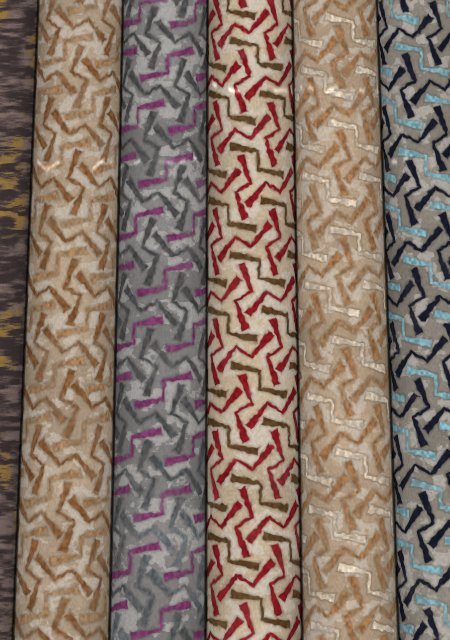
Give the GLSL for this pattern, as a WebGL 1 fragment shader.

```glsl
precision highp float;
uniform vec2 u_resolution;

#define ROLL_WIDTH 0.1322
#define FIRST_EDGE 0.060
#define VANISH_X 0.345
#define SPREAD 0.14
#define MOTIF 0.0934
#define CURVE 1.86
#define THIN 0.023
#define THICK 0.060
#define BEND vec2(0.5, 0.145)
#define TIP vec2(0.045, 0.23)
#define WEAR 0.35

float hash(vec2 p) {
  vec3 q = fract(p.xyx * 0.1031);
  q += dot(q, q.yzx + 33.33);
  return fract((q.x + q.y) * q.z);
}

float noise(vec2 p) {
  vec2 i = floor(p), f = fract(p);
  f = f * f * (3.0 - 2.0 * f);
  return mix(mix(hash(i), hash(i + vec2(1.0, 0.0)), f.x),
             mix(hash(i + vec2(0.0, 1.0)), hash(i + 1.0), f.x), f.y);
}

float fbm(vec2 p) {
  float sum = 0.0, amp = 0.5;
  for (int i = 0; i < 4; i++) {
    sum += amp * noise(p);
    p = p * 2.07 + 17.3;
    amp *= 0.5;
  }
  return sum / 0.9375;
}

// Offset from the nearest point of a triangular lattice with unit spacing
vec2 hexCell(vec2 p) {
  vec2 r = vec2(1.0, 1.7320508);
  vec2 a = mod(p, r) - 0.5 * r;
  vec2 b = mod(p - 0.5 * r, r) - 0.5 * r;
  return dot(a, a) < dot(b, b) ? a : b;
}

// Half of a Z stroke: a thin link on the cell border and a flared blade
float strokeDist(vec2 p) {
  vec2 axis = TIP - BEND;
  float len = length(axis);
  axis /= len;
  vec2 q = p - BEND;
  float along = dot(q, axis);
  float across = abs(dot(q, vec2(-axis.y, axis.x)));
  float blade = max(across - mix(THIN, THICK, clamp(along / len, 0.0, 1.0)),
                    abs(along - 0.5 * len) - 0.5 * len - 0.01);
  float link = length(vec2(p.x - BEND.x, max(abs(p.y) - BEND.y, 0.0))) - THIN;
  return min(blade, link);
}

// Distance to the level strokes (x) and to the slanted strokes (y)
vec2 pinwheel(vec2 p) {
  vec2 d = vec2(1.0);
  mat2 turn = mat2(0.5, 0.8660254, -0.8660254, 0.5);
  for (int k = 0; k < 6; k++) {
    float s = strokeDist(p);
    if (k == 0 || k == 3) d.x = min(d.x, s);
    else d.y = min(d.y, s);
    p = turn * p;
  }
  return d;
}

// Ground, level stroke and slanted stroke colours of each roll
void palette(float roll, out vec3 ground, out vec3 level, out vec3 slant) {
  ground = vec3(0.66, 0.58, 0.49); level = vec3(0.60, 0.46, 0.32); slant = vec3(0.49, 0.33, 0.20);
  if (roll > 0.5) { ground = vec3(0.49, 0.48, 0.475); level = vec3(0.46, 0.21, 0.38); slant = vec3(0.29, 0.29, 0.29); }
  if (roll > 1.5) { ground = vec3(0.73, 0.66, 0.56); level = vec3(0.34, 0.24, 0.14); slant = vec3(0.50, 0.09, 0.12); }
  if (roll > 2.5) { ground = vec3(0.69, 0.60, 0.50); level = vec3(0.80, 0.74, 0.66); slant = vec3(0.60, 0.43, 0.28); }
  if (roll > 3.5) { ground = vec3(0.53, 0.50, 0.46); level = vec3(0.46, 0.63, 0.67); slant = vec3(0.09, 0.10, 0.15); }
}

void main() {
  vec2 pos = gl_FragCoord.xy / u_resolution.y;
  float drop = 1.0 - pos.y;

  // Rolls widen slightly toward the bottom
  float scale = 1.0 + SPREAD * drop;
  float lane = (VANISH_X + (pos.x - VANISH_X) / scale - FIRST_EDGE) / ROLL_WIDTH;
  float roll = floor(lane);
  float t = fract(lane) - 0.5;
  float pixel = 1.0 / (u_resolution.y * MOTIF * scale);

  // Cloth coordinates, measured in motif spacings
  float arc = asin(CURVE * t) / CURVE * ROLL_WIDTH / MOTIF;
  float fall = log(scale) / SPREAD / MOTIF;
  vec2 cloth = vec2(arc, -fall);
  vec2 seed = vec2(roll * 19.0 + 40.0, 60.0);

  vec3 color;
  if (roll < 0.0) {
    // Dark roll with woven horizontal streaks
    float streak = fbm(vec2(arc * 3.0, fall * 14.0) + seed);
    float patchy = fbm(vec2(arc * 2.0, fall * 1.1) + seed);
    color = mix(vec3(0.23, 0.19, 0.19), vec3(0.47, 0.40, 0.38), smoothstep(0.3, 0.75, streak));
    color = mix(color, vec3(0.58, 0.45, 0.20), 0.8 * smoothstep(0.50, 0.66, patchy) * smoothstep(0.42, 0.62, streak));
  } else {
    vec3 ground, level, slant;
    palette(roll, ground, level, slant);

    // Mottled ground
    float mottle = fbm(cloth * vec2(5.0, 6.0) + seed);
    float cloud = noise(cloth * 1.3 + seed);
    color = ground * (0.91 + 0.16 * cloud);
    color = mix(color, ground * 0.5 + vec3(0.41, 0.405, 0.395), 0.8 * smoothstep(0.49, 0.60, mottle + 0.12 * (cloud - 0.5)));

    // Each roll has its own offset; the first two are mirrored
    vec2 shift = vec2(0.382, 4.372) + (roll - 2.0) * vec2(0.31, 0.47);
    if (roll == 1.0) shift = vec2(0.55, 4.53);
    vec2 p = vec2(roll < 1.5 ? -arc : arc, -fall) + shift;
    p += 0.035 * (vec2(noise(cloth * 16.0 + seed), noise(cloth * 16.0 - seed + 150.0)) - 0.5);
    vec2 d = pinwheel(hexCell(p));

    // Cut pile strokes with worn patches
    float pile = 0.82 + 0.36 * noise(cloth * vec2(24.0, 18.0) + seed);
    float worn = WEAR * smoothstep(0.45, 0.75, fbm(cloth * 2.5 + seed + 90.0));
    if (roll == 2.0 || roll == 4.0) worn *= 0.35;
    vec2 ink = (1.0 - smoothstep(-pixel, pixel, d)) * (1.0 - worn);
    color *= 1.0 - 0.16 * (1.0 - smoothstep(0.0, 0.05, min(d.x, d.y)));
    if (roll == 1.0) slant = mix(slant, vec3(0.50, 0.56, 0.60), 0.6 * smoothstep(0.55, 0.95, drop) * cloud);
    color = mix(color, slant * pile, ink.y);
    color = mix(color, level * pile, ink.x);

    // Glints along the wrinkled edge of a clear wrap
    float edge = (roll < 1.5 || roll > 3.5 ? 0.255 : 0.14) + 0.02 * (noise(vec2(arc * 4.0, 3.0) + seed) - 0.5);
    float glint = exp(-pow((drop - edge) / 0.004, 2.0)) * smoothstep(0.4, 0.75, noise(cloth * vec2(9.0, 3.0) + seed));
    color += 0.3 * glint;
  }

  // Fine weave, round shading and dark gaps between rolls
  color *= 0.95 + 0.10 * noise(cloth * vec2(38.0, 30.0) + seed);
  color *= mix(0.45, 1.04, pow(max(1.0 - 4.0 * t * t, 0.0), 0.32));
  color *= 1.0 - 0.65 * smoothstep(0.475, 0.497, abs(t));
  gl_FragColor = vec4(clamp(color, 0.0, 1.0), 1.0);
}
```
